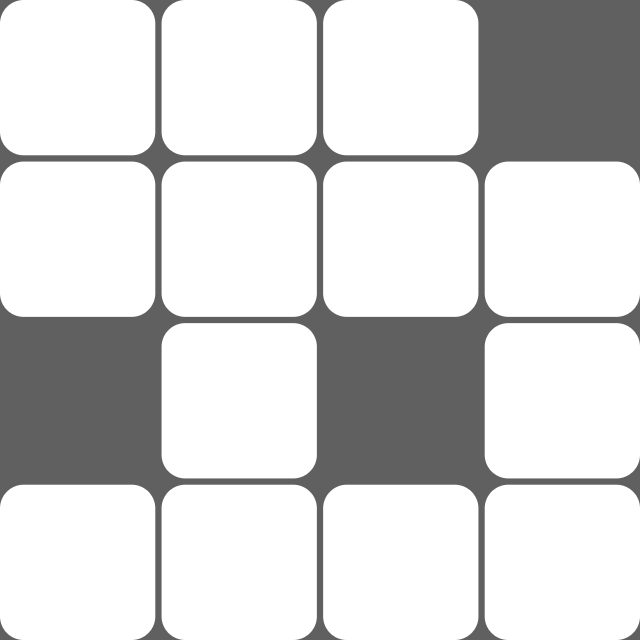
This pattern is drawn by a WebGL 1 fragment shader. Its source:

```glsl
precision highp float;

uniform vec2 u_resolution;

#define GRID_COUNT 4.0
#define TILE_GAP 0.0098
#define CORNER_RADIUS 0.0370
#define BACKGROUND_GRAY 0.376
#define TILE_GRAY 1.0

// Signed distance to a rounded square centred on the origin
float roundedSquare(vec2 p, float halfSize, float radius) {
  vec2 q = abs(p) - halfSize + radius;
  return length(max(q, 0.0)) + min(max(q.x, q.y), 0.0) - radius;
}

// 1.0 where the cell holds a tile, 0.0 where it is left empty
float tilePresent(vec2 cell) {
  float secondRow = 1.0 - step(0.5, abs(cell.y - 1.0));
  float evenColumn = 1.0 - mod(cell.x, 2.0);
  float topRight = step(2.0 * GRID_COUNT - 2.5, cell.x + cell.y);
  return 1.0 - max(secondRow * evenColumn, topRight);
}

void main() {
  vec2 uv = gl_FragCoord.xy / u_resolution;
  float pixel = 1.0 / min(u_resolution.x, u_resolution.y);

  // Tiles touch the canvas border, with gaps only between them
  float pitch = (1.0 + TILE_GAP) / GRID_COUNT;
  vec2 gridPos = (uv + 0.5 * TILE_GAP) / pitch;
  vec2 cell = floor(gridPos);
  vec2 local = (fract(gridPos) - 0.5) * pitch;

  // Smooth tile coverage over about one pixel
  float dist = roundedSquare(local, 0.5 * (pitch - TILE_GAP), CORNER_RADIUS);
  float coverage = clamp(0.5 - dist / pixel, 0.0, 1.0) * tilePresent(cell);

  gl_FragColor = vec4(vec3(mix(BACKGROUND_GRAY, TILE_GRAY, coverage)), 1.0);
}
```
